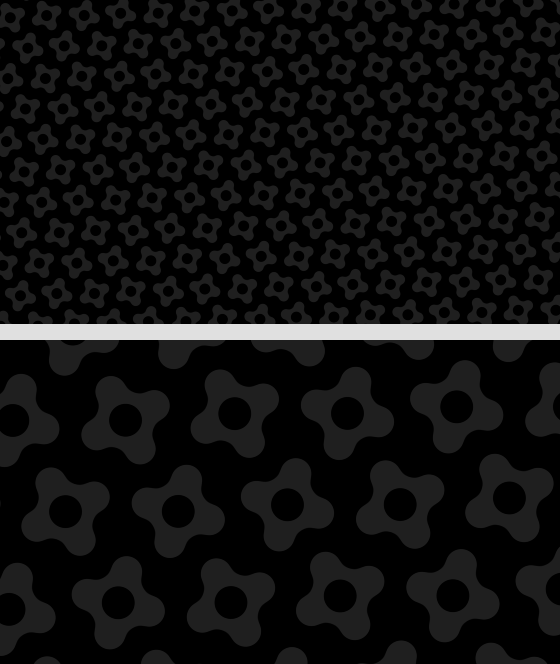
Top: the whole. Bottom: its middle third, enlarged.
This pattern is drawn by a Shadertoy shader. Its source:

```glsl
// Slanted rows of dark grey four-lobed flowers with round holes, on black.

const float DESIGN_WIDTH = 768.0; // design units across the canvas

float smoothMin(float a, float b, float k) {
    float h = max(k - abs(a - b), 0.0) / k;
    return min(a, b) - 0.25 * k * h * h;
}

vec2 rotate(vec2 p, float angle) {
    float c = cos(angle), s = sin(angle);
    return vec2(c * p.x + s * p.y, c * p.y - s * p.x);
}

// Signed distance to a flower: four lobes blended into a disc, minus a hole
float flower(vec2 p) {
    float radius = length(p);
    vec2 q = abs(p);
    if (q.y > q.x) q = q.yx;
    float lobe = length(q - vec2(14.7, 0.0)) - 7.1;
    float body = smoothMin(lobe, radius - 13.3, 4.0);
    return max(body, 7.5 - radius);
}

// Distance to the nearest flower of the skewed lattice
float flowerField(vec2 p) {
    mat2 lattice = mat2(50.73, 1.56, 24.1, -41.67);
    vec2 home = round(inverse(lattice) * p);
    float dist = 1e3;
    for (int y = -1; y <= 1; y++) {
        for (int x = -1; x <= 1; x++) {
            vec2 cell = home + vec2(x, y);
            // Every other flower sits slightly off the row line
            vec2 center = lattice * cell + mod(cell.x, 2.0) * vec2(0.8, -1.45);
            // Pairs of flowers alternate between two tilts
            bool leansLeft = mod(cell.x + 1.0 + 2.0 * cell.y, 4.0) < 2.0;
            float tilt = radians(leansLeft ? 27.0 : -15.0);
            dist = min(dist, flower(rotate(p - center, tilt)));
        }
    }
    return dist;
}

void mainImage(out vec4 fragColor, in vec2 fragCoord) {
    float pixel = DESIGN_WIDTH / iResolution.x;
    vec2 p = fragCoord * pixel - vec2(64.0, 423.0);
    float coverage = 1.0 - smoothstep(-0.6 * pixel, 0.6 * pixel, flowerField(p));
    fragColor = vec4(vec3(0.12) * coverage, 1.0);
}
```
